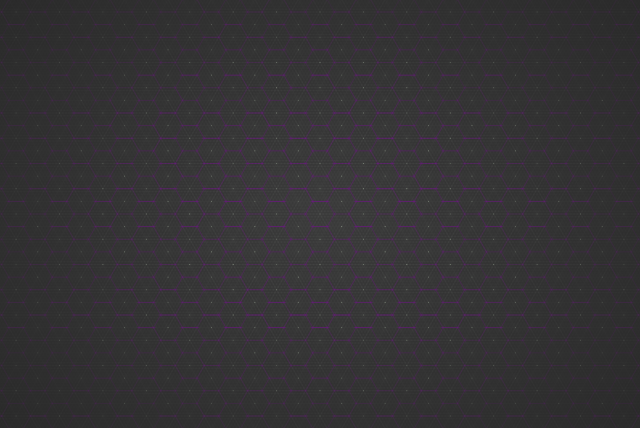
Reproduce this pattern procedurally as a Shadertoy shader.

```glsl
#define REPEATS vec2(14.74, 16.95)
#define LINE_WIDTH 0.042
#define DOT_RADIUS 0.042
#define PAIR_OFFSET 0.11
#define WEAVE_COUNT 9.0
#define WEAVE_DEPTH 0.006
#define CENTRE_GREY 0.234
#define EDGE_FALLOFF 0.049
#define PURPLE vec3(0.43, 0.09, 0.52)
#define SPOKE_GREY vec3(0.30, 0.31, 0.30)
#define DOT_COLOUR vec3(0.50, 0.53, 0.48)

const float SQRT3 = 1.7320508;
const float PI = 3.1415927;

float hash(vec2 p) {
    return fract(sin(dot(p, vec2(127.1, 311.7))) * 43758.5453);
}

// Coverage of a line that keeps its total ink when thinner than a pixel
float stroke(float dist, float width, float pixel) {
    float soft = max(width, pixel);
    return (1.0 - smoothstep(0.0, soft, dist)) * min(1.0, width / pixel);
}

void mainImage(out vec4 fragColor, in vec2 fragCoord) {
    vec2 uv = fragCoord / iResolution.xy - 0.5;

    // Lattice space: hexagon centres are one unit apart vertically
    vec2 p = uv * REPEATS * vec2(SQRT3, 1.0);
    float pixel = REPEATS.y / iResolution.y;

    // Soft elliptical vignette
    float radius = length(uv * vec2(2.15, 1.85));
    float fade = mix(1.0, 0.3, smoothstep(0.2, 1.25, radius));
    vec3 colour = vec3(CENTRE_GREY - EDGE_FALLOFF * radius);

    // Three line families carry both the hexagon edges and their spokes
    for (int k = 0; k < 3; k++) {
        float angle = float(k) * PI / 3.0;
        vec2 along = vec2(cos(angle), sin(angle));
        float t = dot(p, along);
        float d = dot(p, vec2(-along.y, along.x));

        float row = round(d * 2.0);
        float dist = abs(d - row * 0.5);
        float shifted = t / SQRT3 - 0.5 * mod(row, 2.0);
        float fromCentre = abs(shifted - round(shifted)) * SQRT3;
        float edge = smoothstep(0.42, 0.58, fromCentre);

        // Uneven ink: level lines vary by row, slanted ones stay faint
        float rowInk = hash(vec2(row, float(k) + 3.0));
        float segmentInk = hash(vec2(row + 17.0 * float(k), floor(shifted)));
        float ink = k == 0 ? 0.3 + 0.6 * rowInk : 0.26 + 0.12 * rowInk;
        ink += 0.12 * segmentInk;

        // Fine weave of parallel threads between the lines
        float thread = cos(2.0 * PI * WEAVE_COUNT * d);
        float visible = 1.0 - smoothstep(0.3, 0.6, pixel * WEAVE_COUNT);
        colour += WEAVE_DEPTH * thread * visible * fade;

        float line = stroke(dist, LINE_WIDTH, pixel) * fade;
        float pair = stroke(abs(dist - PAIR_OFFSET), LINE_WIDTH * 0.5, pixel) * fade;
        colour = mix(colour, SPOKE_GREY, line * (1.0 - edge) * 0.2);
        colour = mix(colour, SPOKE_GREY, pair * (k == 0 ? 0.22 : 0.1));
        colour = mix(colour, PURPLE, line * edge * ink * 0.85);
    }

    // Bright point at each hexagon centre
    vec2 cell = vec2(SQRT3, 1.0);
    vec2 idA = round(p / cell);
    vec2 idB = round(p / cell - 0.5) + 0.5;
    float distA = length(p - idA * cell);
    float distB = length(p - idB * cell);
    vec2 id = distA < distB ? idA : idB;
    float point = stroke(min(distA, distB), DOT_RADIUS, pixel);
    colour = mix(colour, DOT_COLOUR, point * fade * mix(0.4, 0.9, hash(id * 2.0)));

    fragColor = vec4(colour, 1.0);
}
```
